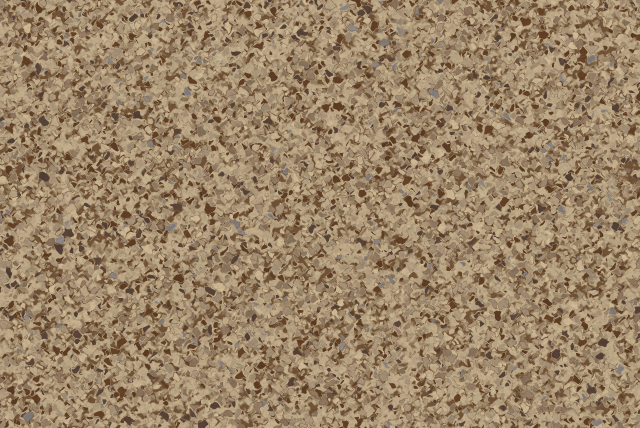
This texture is drawn by a Shadertoy shader. Its source:

```glsl
vec3 hash3(vec2 p) {
    vec3 q = fract(p.xyx * vec3(0.1031, 0.1030, 0.0973));
    q += dot(q, q.yxz + 33.33);
    return fract((q.xxy + q.yzz) * q.zyx);
}

// Cellular noise: x = gap between the two nearest sites, yz = nearest cell
vec3 cells(vec2 p) {
    vec2 base = floor(p), nearest = base;
    float first = 9.0, second = 9.0;
    for (int y = -1; y <= 1; y++)
    for (int x = -1; x <= 1; x++) {
        vec2 id = base + vec2(x, y);
        float d = length(id + hash3(id + 17.0).xy - p);
        if (d < first) {
            second = first;
            first = d;
            nearest = id;
        } else {
            second = min(second, d);
        }
    }
    return vec3(second - first, nearest);
}

// Smooth cellular noise: site values blended by distance
float mottle(vec2 p) {
    vec2 base = floor(p);
    float sum = 0.0, total = 0.0;
    for (int y = -1; y <= 1; y++)
    for (int x = -1; x <= 1; x++) {
        vec2 id = base + vec2(x, y);
        vec3 site = hash3(id + 71.0);
        vec2 d = id + site.xy - p;
        float weight = exp(-7.0 * dot(d, d));
        sum += weight * site.z;
        total += weight;
    }
    return sum / total;
}

vec3 chipColor(float pick, float shade) {
    vec3 color = vec3(0.75, 0.67, 0.54);
    if (pick > 0.31) color = vec3(0.65, 0.57, 0.47);
    if (pick > 0.60) color = vec3(0.55, 0.46, 0.37);
    if (pick > 0.75) color = vec3(0.37, 0.24, 0.14);
    if (pick > 0.89) color = vec3(0.34, 0.26, 0.22);
    if (pick > 0.97) color = vec3(0.52, 0.50, 0.49);
    return color * (0.93 + 0.14 * shade);
}

vec3 stone(vec2 p) {
    // Ragged outlines
    vec2 q = p + 0.0024 * sin(p.yx * vec2(187.0, 203.0) + 3.0 * sin(p * 41.0))
               + 0.0010 * sin(p.yx * vec2(431.0, 397.0) + 2.0 * sin(p * 97.0));

    // Binder with slanted brown streaks
    vec2 slanted = mat2(0.94, -0.34, 0.34, 0.94) * q;
    float tone = 0.55 * mottle(slanted * vec2(52.0, 88.0))
               + 0.45 * mottle(q * 145.0 + 9.0);
    tone += 0.025 * sin(p.x * 5.0 + 2.0 * sin(p.y * 4.0)) * sin(p.y * 6.0 + 1.0);
    vec3 color = mix(vec3(0.44, 0.32, 0.21), vec3(0.62, 0.53, 0.41),
                     smoothstep(0.30, 0.43, tone));
    color = mix(color, vec3(0.74, 0.66, 0.53), smoothstep(0.47, 0.58, tone));

    // Chips of three sizes, the largest on top
    for (int i = 0; i < 3; i++) {
        float layer = float(i);
        vec3 cell = cells(q * (98.0 - 22.0 * layer) + 31.0 * layer);
        vec3 trait = hash3(cell.yz + 53.0 * layer + 5.0);
        vec3 look = hash3(cell.yz + 29.0 * layer + 211.0);
        float inside = cell.x - 0.10 - 0.18 * trait.y;
        float present = step(trait.x, 0.46 - 0.05 * layer);

        // Thin rim, pale on some chips and brown on others
        vec3 rim = look.x < 0.6 ? vec3(0.73, 0.64, 0.50) : vec3(0.47, 0.35, 0.24);
        vec3 face = mix(rim, chipColor(trait.z, look.y), smoothstep(0.02, 0.14, inside));
        color = mix(color, face, present * smoothstep(-0.06, 0.06, inside));
    }

    // Fine grit
    return color * (0.94 + 0.10 * mottle(p * 230.0 + 40.0));
}

void mainImage(out vec4 fragColor, in vec2 fragCoord) {
    // Four samples per pixel soften the edges
    vec3 color = vec3(0.0);
    for (int i = 0; i < 4; i++) {
        vec2 offset = vec2(i % 2, i / 2) * 0.5 - 0.25;
        color += stone((fragCoord + offset) / iResolution.y);
    }
    fragColor = vec4(color / 4.0, 1.0);
}
```
